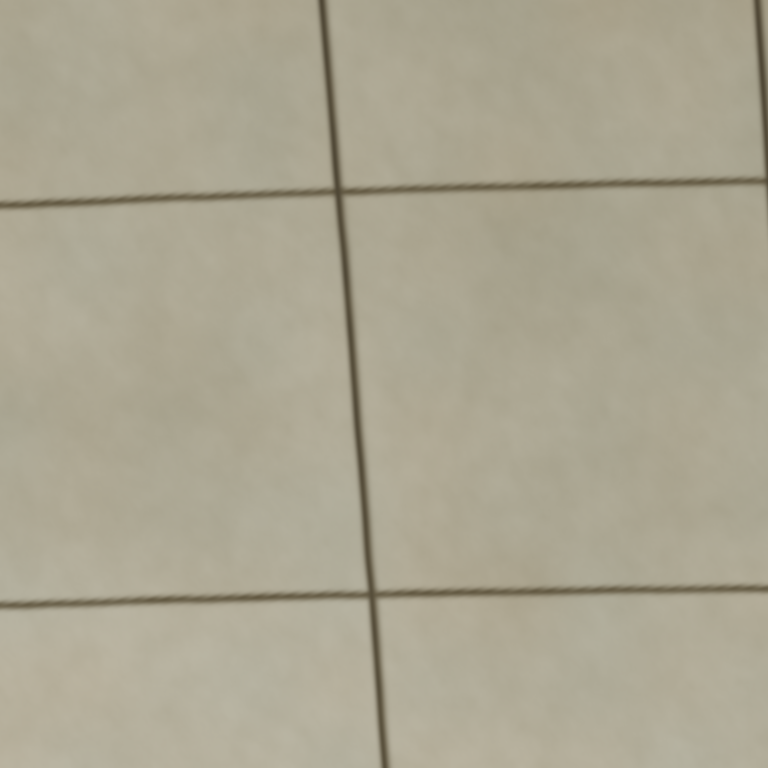
A Shadertoy shader for this texture:

```glsl
const vec3 TILE_DARK = vec3(0.650, 0.627, 0.543);
const vec3 TILE_LIGHT = vec3(0.712, 0.692, 0.619);
const vec3 GROUT_DARK = vec3(0.290, 0.260, 0.195);
const vec3 GROUT_WORN = vec3(0.390, 0.352, 0.262);

float hash(vec2 p) {
    vec3 q = fract(vec3(p.xyx) * 0.1031);
    q += dot(q, q.yzx + 33.33);
    return fract((q.x + q.y) * q.z);
}

float valueNoise(vec2 p) {
    vec2 cell = floor(p);
    vec2 f = fract(p);
    f = f * f * (3.0 - 2.0 * f);
    float low = mix(hash(cell), hash(cell + vec2(1.0, 0.0)), f.x);
    float high = mix(hash(cell + vec2(0.0, 1.0)), hash(cell + 1.0), f.x);
    return mix(low, high, f.y);
}

float fbm(vec2 p) {
    float sum = 0.0;
    float weight = 0.5;
    for (int i = 0; i < 5; i++) {
        sum += weight * valueNoise(p);
        p = mat2(1.6, 1.2, -1.2, 1.6) * p + 17.3;
        weight *= 0.5;
    }
    return sum;
}

// Joint spacing widens slightly with perspective
vec2 tilePitch(vec2 p) {
    return vec2(0.550 + 0.017 * p.y, 0.521 + 0.010 * p.x);
}

// Grid coordinates: joints lie on whole numbers, slightly skewed and bowed
vec2 tileCoords(vec2 p, vec2 pitch) {
    vec2 bow = p * (1.0 - p);
    float baseColumn = 0.501 - 0.082 * p.y + 0.006 * bow.y;
    float baseRow = 0.211 + 0.022 * p.x + 0.016 * bow.x;
    return (p - vec2(baseColumn, baseRow)) / pitch;
}

// Signed distance to the nearest joint in each direction
vec2 jointDistance(vec2 grid, vec2 pitch) {
    return (fract(grid + 0.5) - 0.5) * pitch;
}

// Blurred stroke with a dark centre and a gradual falloff
float softLine(float d, float width) {
    float t = d / width;
    return exp(-t * t);
}

// Mottled tile face, paler towards the lower left
vec3 tileColor(vec2 p, vec2 tileId) {
    float cloud = fbm(p * 4.5 + 3.0) - 0.48;
    float grain = fbm(p * mat2(38.0, 22.0, -14.0, 30.0) + 40.0) - 0.48;
    float slope = 0.92 - 0.60 * p.y - 0.22 * p.x;
    float tone = slope + 1.1 * cloud + 0.55 * grain + 0.14 * (hash(tileId + 9.0) - 0.5);
    vec3 color = mix(TILE_DARK, TILE_LIGHT, clamp(tone, -0.2, 1.2));
    float tint = valueNoise(p * 9.0 + 70.0) - 0.5;
    return color + 0.014 * tint * vec3(1.0, 0.0, -0.6);
}

void mainImage(out vec4 fragColor, in vec2 fragCoord) {
    vec2 p = fragCoord / iResolution.xy;
    vec2 pitch = tilePitch(p);
    vec2 grid = tileCoords(p, pitch);
    vec2 d = jointDistance(grid, pitch);
    vec3 color = tileColor(p, floor(grid));

    // Slightly uneven joint edges
    d.x += 0.0014 * (valueNoise(vec2(p.y * 18.0, 5.0)) - 0.5);
    d.y += 0.0012 * (valueNoise(vec2(p.x * 30.0, 8.0)) - 0.5);

    // Horizontal joints: worn, with faint slanted ridges
    float ridge = sin(6.2832 * (p.x * 50.0 - d.y * 85.0));
    float across = softLine(d.y + 0.0003 * ridge, 0.0056);
    vec3 acrossColor = GROUT_WORN + 0.014 * ridge;
    color = mix(color, acrossColor, across * (0.84 + 0.16 * valueNoise(p * 24.0)));

    // Vertical joints: dark core, with a lighter brown right flank
    float down = softLine(d.x, mix(0.0052, 0.0068, smoothstep(-0.003, 0.003, d.x)));
    float flank = smoothstep(-0.001, 0.006, d.x);
    float wear = 0.25 * valueNoise(p * vec2(20.0, 28.0)) + 0.30 * (1.0 - p.y);
    vec3 downColor = mix(GROUT_DARK, GROUT_WORN, clamp(wear + 0.4 * flank, 0.0, 1.0));
    color = mix(color, downColor, down * 0.97);

    fragColor = vec4(color, 1.0);
}
```
